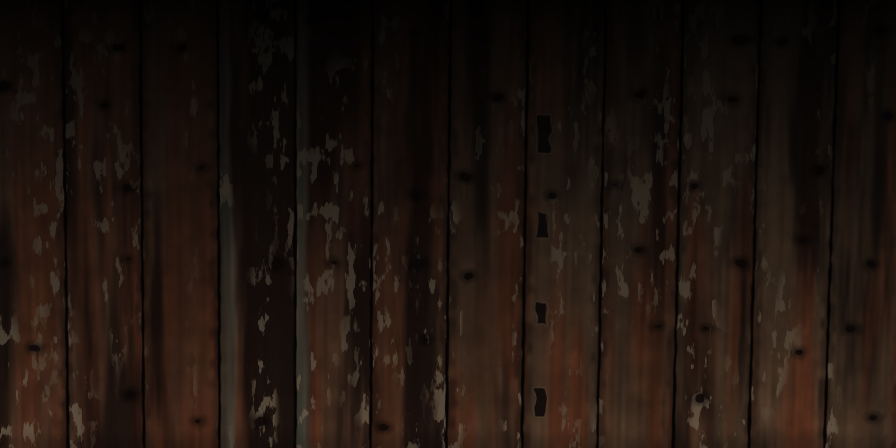
Reproduce this texture procedurally as a WebGL 2 fragment shader.

```glsl
#version 300 es
precision highp float;

uniform vec2 u_resolution;
out vec4 fragColor;

// Lengths are in canvas heights
const float PLANK_PITCH = 0.171;
const float FIRST_SEAM = 0.146;
const float SEAM_HALF_WIDTH = 0.0032;
const float SEAM_LEAN = 0.027;
const float LEAN_CENTER = 0.65;
const float STAIN_CENTER = 0.60;
const float STAIN_WIDTH = 0.16;
const float KNOT_ROW = 0.17;
const float CHIP_ROW = 0.2;
const float CHIPPED_PLANK = 6.0;
const float TOP_LIGHT = 0.05;

const vec3 BROWN = vec3(0.285, 0.190, 0.135);
const vec3 RUST = vec3(0.300, 0.165, 0.105);
const vec3 GREY_WOOD = vec3(0.265, 0.205, 0.150);
const vec3 PALE_PAINT = vec3(0.410, 0.355, 0.285);
const vec3 GREEN_GREY = vec3(0.295, 0.290, 0.245);
const vec3 SOOT = vec3(0.050, 0.030, 0.027);

float hash(vec2 p) {
    vec3 q = fract(vec3(p.xyx) * 0.1031);
    q += dot(q, q.yzx + 33.33);
    return fract((q.x + q.y) * q.z);
}

float noise(vec2 p) {
    vec2 cell = floor(p);
    vec2 f = fract(p);
    f = f * f * (3.0 - 2.0 * f);
    float low = mix(hash(cell), hash(cell + vec2(1, 0)), f.x);
    float high = mix(hash(cell + vec2(0, 1)), hash(cell + vec2(1, 1)), f.x);
    return mix(low, high, f.y);
}

float fbm(vec2 p) {
    float sum = 0.0;
    float weight = 0.533;
    for (int i = 0; i < 4; i++) {
        sum += weight * noise(p);
        p = p * 2.03 + 17.3;
        weight *= 0.5;
    }
    return sum;
}

float box(vec2 p, vec2 halfSize) {
    vec2 d = abs(p) - halfSize;
    return length(max(d, 0.0)) + min(max(d.x, d.y), 0.0);
}

// Distance to a knot; some cells have none
float knotDistance(float x, float y, float id) {
    float row = floor(y / KNOT_ROW);
    vec2 key = vec2(id, row) + 40.0;
    vec2 center = vec2(mix(0.15, 0.85, hash(key)), mix(0.25, 0.75, hash(key + 7.7)));
    vec2 offset = vec2(x * PLANK_PITCH, y - row * KNOT_ROW) - center * vec2(PLANK_PITCH, KNOT_ROW);
    float radius = mix(0.005, 0.012, hash(key + 3.1));
    return length(offset * vec2(0.85, 1.15)) - radius + step(0.5, hash(key + 5.9));
}

// Distance to the broken patches down one plank
float chipDistance(float x, float y, float id) {
    float row = floor(y / CHIP_ROW);
    float size = hash(vec2(row, 9.0));
    vec2 offset = vec2((x - 0.23) * PLANK_PITCH, y - (row + 0.5) * CHIP_ROW);
    float absent = step(0.5, abs(id - CHIPPED_PLANK)) + step(0.8, y);
    return box(offset, vec2(0.008 + 0.006 * size, 0.012 + 0.03 * size)) + absent;
}

void main() {
    vec2 p = gl_FragCoord.xy / u_resolution.y;
    float px = 1.0 / u_resolution.y;
    p.x -= (p.x - LEAN_CENTER) * SEAM_LEAN * (p.y - 0.5);

    float s = (p.x - FIRST_SEAM) / PLANK_PITCH;
    float id = floor(s);
    float across = fract(s);
    float tone = hash(vec2(id + 20.0, 4.0));
    vec2 q = p + vec2(0.0, 3.7 * id);
    float ragged = noise(q * vec2(70.0, 45.0)) - 0.5;

    // Wood with long grain
    float streak = fbm(q * vec2(20.0, 1.8));
    float grain = noise(q * vec2(110.0, 5.0)) * 0.6 + noise(q * vec2(55.0, 9.0)) * 0.4;
    vec3 color = mix(BROWN, RUST, smoothstep(0.35, 0.7, streak));
    color = mix(color, GREY_WOOD, smoothstep(4.5, 5.5, id) * smoothstep(0.7, 0.35, streak) * 0.7);
    color *= (0.88 + 0.2 * tone) * (0.82 + 0.36 * grain);
    color *= 0.85 + 0.3 * fbm(q * 28.0);

    // Dark stains, heaviest in one band and along plank edges
    float band = exp(-pow((p.x - STAIN_CENTER) / STAIN_WIDTH, 2.0));
    float edge = min(across, 1.0 - across);
    float stain = smoothstep(0.46, 0.72, fbm(q * vec2(15.0, 1.5) + 31.0) + 0.2 * band);
    stain = max(stain * 0.75, smoothstep(0.16, 0.0, edge + 0.12 * ragged) * 0.45);
    color = mix(color, SOOT, stain);

    // Weathered strips and flaking paint
    float stripEdge = 0.19 + 0.16 * (fbm(q * vec2(9.0, 4.0)) - 0.5);
    float strip = smoothstep(stripEdge + 0.04, stripEdge - 0.05, across) * smoothstep(0.45, 0.8, band);
    color = mix(color, GREEN_GREY * (0.7 + 0.5 * grain), strip * 0.75);
    float wear = smoothstep(0.46, 0.68, fbm(q * vec2(12.0, 2.5) + 9.0) + 0.14 * smoothstep(0.25, 0.0, edge));
    float flake = smoothstep(0.59, 0.69, fbm(q * vec2(60.0, 24.0)));
    color = mix(color, PALE_PAINT, flake * wear * 0.8);

    // Knots and broken patches
    float knot = knotDistance(across, p.y, id) + 0.009 * ragged;
    color *= 1.0 - 0.35 * smoothstep(0.018, 0.0, knot);
    color = mix(color, SOOT, 0.85 * smoothstep(px, -px, knot));
    float chip = chipDistance(across, p.y, id) + 0.011 * ragged;
    color = mix(color, PALE_PAINT, 0.3 * smoothstep(0.004 + px, 0.0, chip));
    color = mix(color, SOOT, 0.9 * smoothstep(px, -px, chip));

    // Seams, then light fading toward the top
    float seam = edge * PLANK_PITCH - SEAM_HALF_WIDTH + 0.003 * ragged;
    color = mix(color, SOOT * 0.5, smoothstep(px, -px, seam));
    float light = mix(1.0, TOP_LIGHT, p.y) * mix(0.8, 1.0, smoothstep(0.0, 0.05, p.y));
    fragColor = vec4(color * light, 1.0);
}
```
